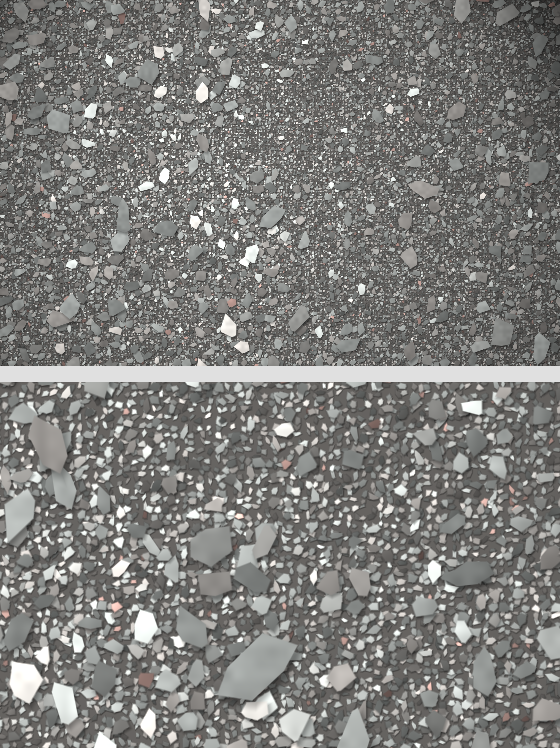
Top, the full canvas; bottom, a detail of the centre.
Give the GLSL for this texture, as a Shadertoy shader.

```glsl
// Crushed grey stone: fine grit strewn with angular flakes under an uneven lamp.

const float TAU = 6.2831853;
const float SOFTNESS = 0.0022;              // edge blur, in canvas heights
const vec3 GRIT_BED = vec3(0.37, 0.36, 0.35);
const vec3 COOL_STONE = vec3(0.985, 1.01, 0.995);
const vec3 WARM_STONE = vec3(1.02, 0.995, 0.97);
const vec3 RUST_STONE = vec3(1.14, 0.93, 0.88);

float hash21(vec2 p) {
    vec3 q = fract(p.xyx * vec3(0.1031, 0.1030, 0.0973));
    q += dot(q, q.yzx + 33.33);
    return fract((q.x + q.y) * q.z);
}

vec2 hash22(vec2 p) {
    return vec2(hash21(p), hash21(p + 71.7));
}

float valueNoise(vec2 p) {
    vec2 i = floor(p), f = fract(p);
    f = f * f * (3.0 - 2.0 * f);
    float low = mix(hash21(i), hash21(i + vec2(1, 0)), f.x);
    float high = mix(hash21(i + vec2(0, 1)), hash21(i + 1.0), f.x);
    return mix(low, high, f.y);
}

mat2 rotation(float a) {
    return mat2(cos(a), sin(a), -sin(a), cos(a));
}

// Irregular convex polygon made of six jittered half planes.
float flakeDistance(vec2 p, vec2 key, float radius) {
    float d = -1.0;
    for (int i = 0; i < 6; i++) {
        vec2 rnd = hash22(key + float(i) * 3.7);
        float a = (float(i) + 0.8 * rnd.x) * TAU / 6.0;
        d = max(d, dot(p, vec2(cos(a), sin(a))) - radius * (0.6 + 0.45 * rnd.y));
    }
    return d;
}

// Flakes thin out where the fine grit gathers, right of the centre.
float coarseness(vec2 p) {
    vec2 v = (p - vec2(0.9, 0.66)) * vec2(1.9, 2.3);
    float patches = valueNoise(p * 5.0 + 8.0) - 0.5;
    return clamp(1.0 - exp(-dot(v, v)) + 0.7 * patches, 0.0, 1.0);
}

float paleCluster(vec2 p) {
    vec2 v = (p - vec2(0.53, 0.53)) * vec2(3.0, 3.2);
    return exp(-dot(v, v));
}

vec3 flakeColour(vec2 key, vec2 place, float low, float high, float paleShare) {
    vec2 rnd = hash22(key + 19.3);
    float tone = mix(low, high, rnd.x);
    float pale = step(1.0 - paleShare * (0.5 + 3.0 * paleCluster(place)), rnd.y);
    tone = mix(tone, 0.80 + 0.16 * rnd.x, pale);
    float kind = hash21(key + 43.1);
    vec3 tint = mix(WARM_STONE, COOL_STONE, smoothstep(0.1, 0.6, kind));
    return tone * mix(tint, RUST_STONE, step(0.985, kind));
}

// One scatter of flakes, each dropping a thin shadow to the lower right.
vec3 addFlakes(vec3 ground, vec2 p, float cells, vec2 cover, vec2 tones, float paleShare, float seed) {
    vec2 q = p * cells;
    float blur = SOFTNESS * cells * 0.5;
    for (int y = -1; y <= 1; y++)
    for (int x = -1; x <= 1; x++) {
        vec2 cell = floor(q) + vec2(x, y);
        vec2 key = cell + seed;
        vec2 place = (cell + 0.5) / cells;
        float share = mix(cover.x, cover.y, coarseness(place));
        if (hash21(key + 5.9) > share) continue;

        vec2 rnd = hash22(key);
        float radius = mix(0.32, 0.54, hash21(key + 11.0));
        float angle = 0.8 + (rnd.x - 0.5) * 2.6;
        vec2 stretch = vec2(0.9, 1.0 + 0.7 * rnd.y);
        vec2 local = q - cell - 0.5 - 0.65 * (rnd - 0.5);
        mat2 turn = rotation(-angle);
        float d = flakeDistance(turn * local * stretch, key, radius);
        float drop = flakeDistance(turn * (local - vec2(0.05, -0.08)) * stretch, key, radius);

        ground *= 1.0 - 0.32 * (1.0 - smoothstep(-0.08, 0.08 + blur, drop));
        vec3 stone = flakeColour(key, place, tones.x, tones.y, paleShare);
        stone *= 1.0 + 0.12 * dot(local, vec2(-0.6, 0.8));
        stone *= 0.93 + 0.14 * valueNoise(p * 95.0 + seed);
        ground = mix(ground, stone, 1.0 - smoothstep(-blur, blur, d));
    }
    return ground;
}

// Bright pool left of the centre, with the top corners falling off fastest.
float lampLight(vec2 p) {
    vec2 v = p - vec2(0.69, 0.47);
    float r2 = dot(v, v);
    return 1.09 * (1.0 - 0.31 * r2) - 0.30 * smoothstep(0.45, 1.0, r2) * smoothstep(0.3, 1.0, p.y);
}

void mainImage(out vec4 fragColor, in vec2 fragCoord) {
    vec2 p = fragCoord / iResolution.y;

    // Fine grit first, then ever larger flakes on top.
    vec3 colour = GRIT_BED;
    colour = addFlakes(colour, p, 135.0, vec2(1.0), vec2(0.30, 0.82), 0.06, 3.0);
    colour = addFlakes(colour, p, 85.0, vec2(0.45, 0.60), vec2(0.33, 0.76), 0.06, 117.0);
    colour = addFlakes(colour, p, 46.0, vec2(0.16, 0.50), vec2(0.40, 0.70), 0.07, 231.0);
    colour = addFlakes(colour, p, 26.0, vec2(0.07, 0.40), vec2(0.44, 0.69), 0.09, 347.0);
    colour = addFlakes(colour, p, 14.0, vec2(0.03, 0.24), vec2(0.50, 0.68), 0.17, 459.0);

    fragColor = vec4(clamp(colour * lampLight(p), 0.0, 1.0), 1.0);
}
```
